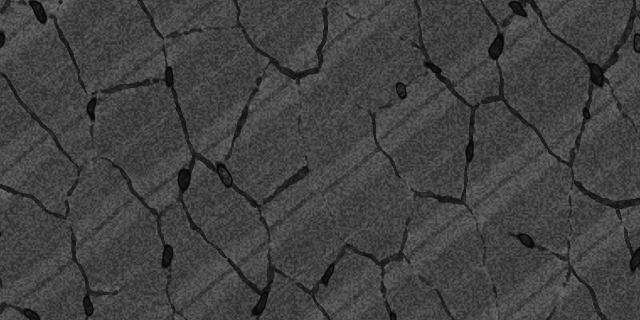
This texture is drawn by a WebGL 2 fragment shader. Its source:

```glsl
#version 300 es
precision highp float;
// Striated muscle fibrils in grey: diagonal bands, mottled membranes, dark oval bodies.
#define CELL_SIZE vec2(0.25, 0.34)
#define CELL_SHEAR 0.65
#define BAND_PERIOD 0.335
#define BAND_ANGLE 0.68
#define BASE_GREY 0.252
#define BAND_LIGHT 0.045
#define GRAIN_SCALE 190.0
#define GRAIN_AMOUNT 0.16
#define MEMBRANE_WIDTH 0.0115
#define BODY_CHANCE 0.55
#define BODY_RADII vec2(0.018, 0.036)

uniform vec2 u_resolution;
out vec4 fragColor;

float hash(vec2 p) {
  vec3 h = fract(vec3(p.xyx) * 0.1031);
  h += dot(h, h.yzx + 33.33);
  return fract((h.x + h.y) * h.z);
}

vec2 hash2(vec2 p) { return vec2(hash(p + 17.3), hash(p + 71.9)); }

float noise(vec2 p) {
  vec2 i = floor(p), f = fract(p);
  f = f * f * (3.0 - 2.0 * f);
  return mix(mix(hash(i), hash(i + vec2(1, 0)), f.x),
             mix(hash(i + vec2(0, 1)), hash(i + vec2(1, 1)), f.x), f.y);
}

vec2 rotate(vec2 v, float a) {
  float c = cos(a), s = sin(a);
  return vec2(c * v.x - s * v.y, s * v.x + c * v.y);
}

// Canvas units to sheared cell units, and back for offsets
vec2 toCell(vec2 p) { return vec2(p.x, p.y + CELL_SHEAR * p.x) / CELL_SIZE; }
vec2 fromCell(vec2 q) {
  q *= CELL_SIZE;
  return vec2(q.x, q.y - CELL_SHEAR * q.x);
}

vec2 site(vec2 cell) { return cell + 0.5 + 0.8 * (hash2(cell) - 0.5); }

// Returns border distance, border seed and cell seed
vec3 fibrilBorder(vec2 q) {
  vec2 base = floor(q), home = base, toHome = vec2(9.0);
  for (int y = -1; y <= 1; y++)
    for (int x = -1; x <= 1; x++) {
      vec2 cell = base + vec2(x, y), r = site(cell) - q;
      if (dot(r, r) < dot(toHome, toHome)) { toHome = r; home = cell; }
    }
  float border = 9.0, seed = 0.0;
  for (int y = -2; y <= 2; y++)
    for (int x = -2; x <= 2; x++) {
      vec2 cell = home + vec2(x, y), r = site(cell) - q, gap = r - toHome;
      if (dot(gap, gap) < 1e-4) continue;
      float d = dot(0.5 * (toHome + r), normalize(gap));
      if (d < border) { border = d; seed = hash(cell + home + 5.5); }
    }
  return vec3(border * 0.28, seed, hash(home + 3.7));
}

// Signed distance to the oval bodies lying on borders, and the seed of the nearest
vec2 ovalBodies(vec2 q) {
  vec2 best = vec2(9.0, 0.0), base = floor(q);
  for (int y = -2; y <= 2; y++)
    for (int x = -2; x <= 2; x++)
      for (int k = 0; k < 2; k++) {
        vec2 cell = base + vec2(x, y);
        vec2 side = k == 0 ? vec2(1, 0) : vec2(0, 1);
        float seed = hash(cell + 40.0 * side + 11.0);
        if (seed > BODY_CHANCE * (k == 0 ? 1.0 : 0.5)) continue;
        vec2 middle = 0.5 * (site(cell) + site(cell + side));
        vec2 rnd = hash2(cell * 3.0 + side + 7.0);
        vec2 v = rotate(fromCell(q - middle), (rnd.x - 0.5) * 0.9 + (k == 0 ? 0.0 : -0.9));
        v.x += 9.0 * (rnd.y - 0.5) * v.y * v.y;
        vec2 radii = BODY_RADII * mix(vec2(0.65, 0.55), vec2(1.1, 1.3), rnd.yx);
        float d = (length(v / radii) - 1.0) * radii.x;
        if (d < best.x) best = vec2(d, rnd.y);
      }
  return best;
}

void main() {
  vec2 p = gl_FragCoord.xy / u_resolution.y;
  float pixel = 1.0 / u_resolution.y;
  vec2 wobble = vec2(noise(p * 11.0), noise(p * 11.0 + 50.0)) - 0.5;
  wobble += 0.5 * (vec2(noise(p * 32.0 + 9.0), noise(p * 32.0 + 90.0)) - 0.5);
  vec2 q = toCell(p + 0.026 * wobble) + 20.0;
  vec3 fibril = fibrilBorder(q);

  // Diagonal bands with a dark line in the light zone and a faint pair between
  float across = dot(p, vec2(-sin(BAND_ANGLE), cos(BAND_ANGLE))) / BAND_PERIOD;
  across += 0.09 * (fibril.z - 0.5) + 0.05 * (noise(p * 2.5) - 0.5) - 0.05;
  float s = abs(fract(across + 0.5) - 0.5);
  float lightZone = 1.0 - smoothstep(0.13, 0.2, s);
  float grey = BASE_GREY + BAND_LIGHT * lightZone * (0.5 + noise(p * 3.0 + 30.0));
  grey -= 0.065 * (1.0 - smoothstep(0.012, 0.03, s));
  grey += 0.03 * (1.0 - smoothstep(0.008, 0.02, abs(s - 0.475)));
  grey += 0.02 * (noise(p * 5.0 + 60.0) - 0.5);

  // Broken, beaded membranes with pale specks beside them
  float beads = 0.6 * noise(p * 55.0) + 0.4 * noise(p * 110.0 + 8.0);
  float strength = mix(0.55, 1.0, fibril.y) * (0.65 + 0.6 * noise(p * 13.0 + 4.0));
  float near = fibril.x / MEMBRANE_WIDTH;
  grey += 0.07 * exp(-near * near * 0.3) * smoothstep(0.5, 0.8, noise(p * 60.0 + 25.0));
  float membrane = smoothstep(0.4, 0.62, exp(-near * near) * strength * (0.45 + beads));
  grey = mix(grey, mix(0.04, 0.19, beads), membrane);

  // Oval bodies: black rim, folded interior
  vec2 body = ovalBodies(q);
  float folds = noise(rotate(p, body.y * 6.0) * vec2(60.0, 150.0));
  float inside = mix(0.05, 0.13 + 0.12 * step(0.88, body.y), folds);
  inside = mix(inside, 0.03, smoothstep(-0.007, -0.003, body.x));
  grey = mix(grey, inside, 1.0 - smoothstep(-pixel, pixel, body.x));

  // Fine grain, weaker in the dark parts
  float grain = noise(p * GRAIN_SCALE + 3.0) - 0.5;
  grey += GRAIN_AMOUNT * grain * smoothstep(0.0, 0.25, grey);
  fragColor = vec4(vec3(clamp(grey, 0.0, 1.0)), 1.0);
}
```
